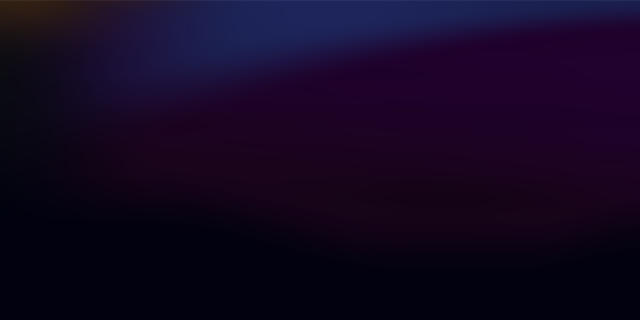
Reproduce this background procedurally as a WebGL 1 fragment shader.

```glsl
precision highp float;
// A dark aurora: a violet veil over deep navy, crossed at the top by a curved
// blue band, with an amber glow in the upper left corner. Each layer is a soft
// mask between curves; stretched value noise adds very faint streaks.

uniform vec2 u_resolution;

#define NAVY vec3(0.002, 0.004, 0.058)
#define VIOLET vec3(0.125, 0.002, 0.175)
#define PLUM vec3(0.098, 0.016, 0.105)
#define BLUE vec3(0.115, 0.145, 0.355)
#define AMBER vec3(0.205, 0.130, 0.075)
#define SLATE vec3(0.036, 0.040, 0.070)
#define STREAK_SCALE vec2(5.0, 26.0)
#define STREAK_STRENGTH 0.10
#define RIM_STRENGTH 0.05

float hash(vec2 p) {
  vec3 q = fract(vec3(p.xyx) * 0.1031);
  q += dot(q, q.yzx + 33.33);
  return fract((q.x + q.y) * q.z);
}

float noise(vec2 p) {
  vec2 cell = floor(p);
  vec2 f = fract(p);
  f = f * f * (3.0 - 2.0 * f);
  float low = mix(hash(cell), hash(cell + vec2(1.0, 0.0)), f.x);
  float high = mix(hash(cell + vec2(0.0, 1.0)), hash(cell + vec2(1.0)), f.x);
  return mix(low, high, f.y);
}

// Soft elliptical spot, 1 at its centre
float glow(vec2 p, vec2 centre, vec2 radius) {
  vec2 d = (p - centre) / radius;
  return exp(-dot(d, d));
}

// Lower border of the violet veil
float veilEdge(float x) {
  return 0.36 - 0.14 * smoothstep(0.25, 0.62, x)
       + 0.06 * smoothstep(0.82, 1.0, x);
}

// Lower border of the blue band
float bandEdge(float x) {
  return 0.535 + 0.75 * x - 0.335 * x * x;
}

void main() {
  vec2 uv = gl_FragCoord.xy / u_resolution;

  // Navy ground, greyer along the left side
  float leftSide = (1.0 - smoothstep(0.0, 0.28, uv.x)) * smoothstep(0.25, 0.75, uv.y);
  vec3 color = mix(NAVY, SLATE, leftSide);

  // Violet veil: plum below and left, purer violet to the upper right
  float veil = smoothstep(-0.11, 0.13, uv.y - veilEdge(uv.x));
  veil *= smoothstep(-0.02, 0.26, uv.x);
  float purity = smoothstep(0.35, 0.85, uv.y + 0.25 * (uv.x - 0.6));
  vec3 veilColor = mix(PLUM, VIOLET, purity);
  veilColor *= 1.0 - 0.22 * glow(uv, vec2(0.68, 0.37), vec2(0.20, 0.09));
  veilColor *= 1.0 + STREAK_STRENGTH * (noise(uv * STREAK_SCALE) - 0.5);
  color = mix(color, veilColor, veil);

  // Blue band, with a border that tightens to the right
  float softness = mix(0.13, 0.055, smoothstep(0.1, 0.9, uv.x));
  float band = smoothstep(-softness, softness, uv.y - bandEdge(uv.x));
  band *= smoothstep(0.0, 0.40, uv.x);
  float bandLight = 0.86 + 0.14 * glow(uv, vec2(0.52, 0.97), vec2(0.25, 0.20));
  color = mix(color, BLUE * bandLight, band);

  // Amber corner, trailing along the top
  float amber = glow(uv, vec2(0.03, 1.03), vec2(0.15, 0.14));
  amber = max(amber, 0.7 * glow(uv, vec2(0.14, 1.03), vec2(0.13, 0.07)));
  color = mix(color, AMBER, amber);

  // Thin pale rim at the top
  color += RIM_STRENGTH * smoothstep(0.994, 1.0, uv.y);

  gl_FragColor = vec4(color, 1.0);
}
```
